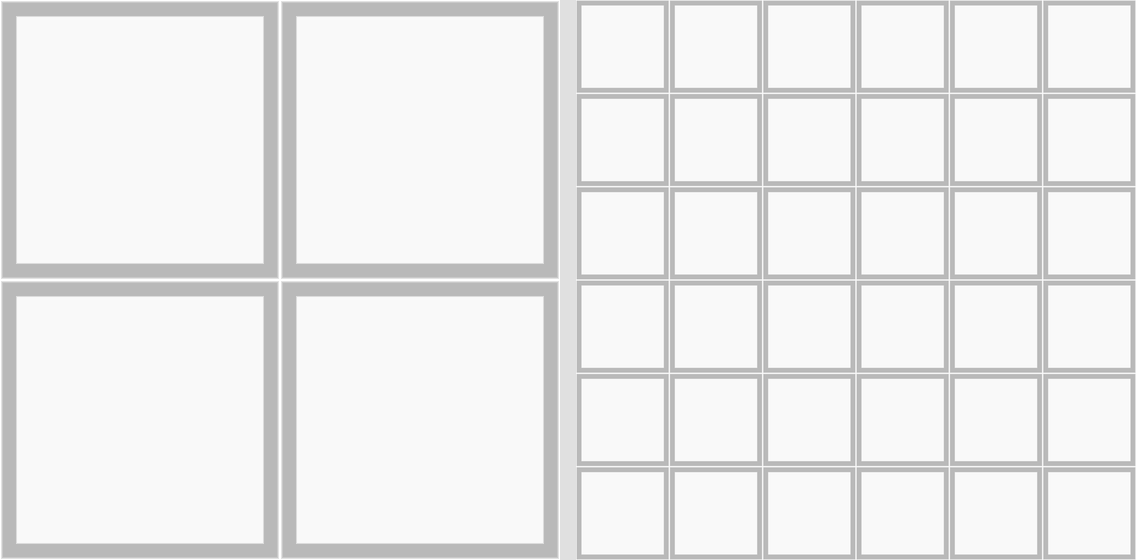
Left, the tile; right, the same tile 3 across and 3 down.
This pattern is drawn by a three.js fragment shader. Its source:

```glsl
// Two by two square panels with grey frames, fine pale rims and white gaps.
varying vec2 vUv;

const float REPEATS = 2.0;

// Border depths, as fractions of one cell, measured from its edge
const float GAP_END = 0.0052;
const float RIM_END = 0.0100;
const float FRAME_END = 0.0588;

const vec3 GAP_COLOR = vec3(1.0);
const vec3 RIM_COLOR = vec3(0.80);
const vec3 FRAME_COLOR = vec3(0.727);
const vec3 PANEL_COLOR = vec3(0.978);

// Distance from a point to the nearest edge of its unit cell
float cellEdgeDistance(vec2 p) {
  vec2 fromCenter = abs(fract(p) - 0.5);
  return 0.5 - max(fromCenter.x, fromCenter.y);
}

// Antialiased step, one sample wide
float smoothEdge(float edge, float value, float sampleWidth) {
  return clamp((value - edge) / sampleWidth + 0.5, 0.0, 1.0);
}

// Nested layers, from the gap inward to the panel
vec3 framedPanel(float depth, float sampleWidth) {
  vec3 color = GAP_COLOR;
  color = mix(color, RIM_COLOR, smoothEdge(GAP_END, depth, sampleWidth));
  color = mix(color, FRAME_COLOR, smoothEdge(RIM_END, depth, sampleWidth));
  return mix(color, PANEL_COLOR, smoothEdge(FRAME_END, depth, sampleWidth));
}

void main() {
  vec2 grid = vUv * REPEATS;
  vec2 footprint = fwidth(grid);
  float sampleWidth = max(max(footprint.x, footprint.y), 0.00001);
  gl_FragColor = vec4(framedPanel(cellEdgeDistance(grid), sampleWidth), 1.0);
}
```
